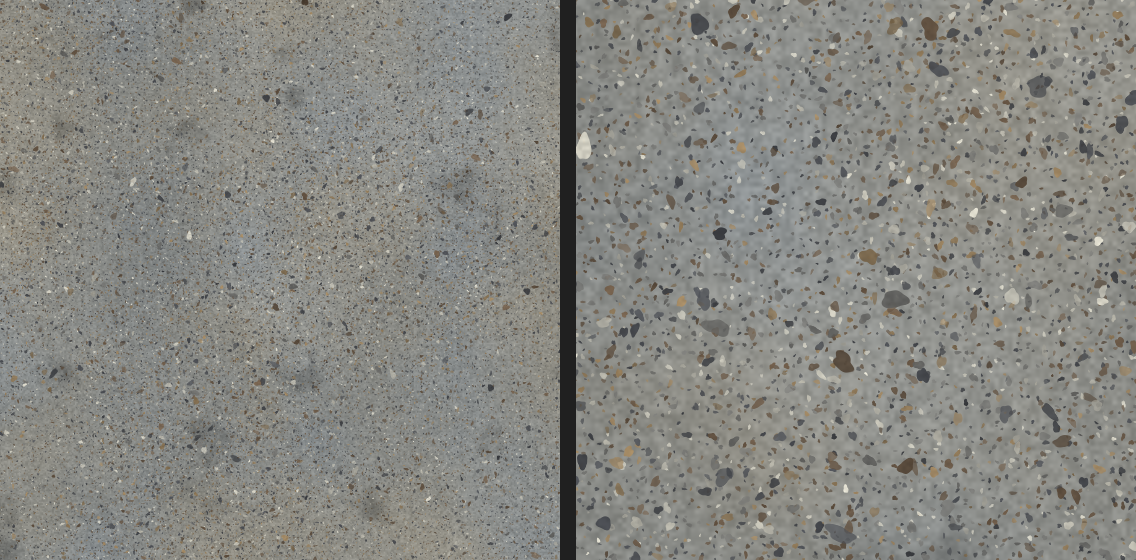
Left, the full canvas; right, a detail of the centre.
Give the GLSL for this texture, as a Shadertoy shader.

```glsl
// Weathered concrete with exposed fine aggregate: slate, brown, ochre and pale stones
#define LARGE_CELLS 58.0
#define MID_CELLS 112.0
#define FINE_CELLS 215.0
#define LARGE_SHARE 0.13
#define MID_SHARE 0.34
#define FINE_SHARE 0.48
#define GRAIN 0.15
#define MOTTLE 0.11
#define CEMENT vec3(0.560, 0.562, 0.540)

float hash(vec2 p) {
    return fract(sin(dot(p, vec2(127.1, 311.7))) * 43758.5453);
}

vec2 hash2(vec2 p) {
    return vec2(hash(p), hash(p + vec2(37.2, 17.9)));
}

float valueNoise(vec2 p) {
    vec2 cell = floor(p), f = fract(p);
    f = f * f * (3.0 - 2.0 * f);
    float low = mix(hash(cell), hash(cell + vec2(1, 0)), f.x);
    float high = mix(hash(cell + vec2(0, 1)), hash(cell + vec2(1, 1)), f.x);
    return mix(low, high, f.y);
}

float fbm(vec2 p) {
    float sum = 0.0, amplitude = 0.5;
    for (int i = 0; i < 5; i++) {
        sum += amplitude * valueNoise(p);
        p = mat2(1.6, 1.2, -1.2, 1.6) * p + 11.3;
        amplitude *= 0.5;
    }
    return sum;
}

// Stone kinds, from dark slate to pale quartz
vec3 stoneColour(float kind, float shade) {
    vec3 slate = vec3(0.27, 0.28, 0.30);
    vec3 brown = vec3(0.40, 0.33, 0.26);
    vec3 ochre = vec3(0.56, 0.47, 0.34);
    vec3 pale = vec3(0.77, 0.76, 0.71);
    vec3 grey = vec3(0.43, 0.43, 0.42);
    vec3 colour = kind < 0.28 ? slate : kind < 0.52 ? brown
                : kind < 0.64 ? ochre : kind < 0.80 ? pale : grey;
    return colour * mix(0.78, 1.18, shade);
}

// Signed distance to a rotated, uneven, faceted pebble
float pebble(vec2 p, float radius, vec2 seed) {
    float angle = 6.2832 * hash(seed + 5.1);
    float c = cos(angle), s = sin(angle);
    p = mat2(c, s, -s, c) * p;
    p.x *= mix(0.62, 1.0, hash(seed + 8.4));
    p.y *= mix(1.0, 1.35, hash(seed + 3.7));
    float turn = atan(p.y, p.x);
    float wobble = 0.16 * sin(2.0 * turn + 6.3 * hash(seed + 1.3))
                 + 0.12 * sin(3.0 * turn + 6.3 * hash(seed + 2.6))
                 + 0.06 * sin(5.0 * turn + angle);
    return length(p) - radius * (1.0 + wobble);
}

// One scattered layer of stones, blended over the ground
vec3 scatterStones(vec3 ground, vec2 uv, float cells, float share, float pixel) {
    vec2 home = floor(uv * cells);
    for (int y = -1; y <= 1; y++)
    for (int x = -1; x <= 1; x++) {
        vec2 cell = home + vec2(x, y);
        vec2 seed = cell + cells * 0.731;
        if (hash(seed + 9.7) > share) continue;
        vec2 centre = cell + 0.12 + 0.76 * hash2(seed);
        float size = hash(seed + 6.2);
        float radius = mix(0.14, 0.34, size * size);
        float d = pebble(uv * cells - centre, radius, seed) / cells;
        float cover = clamp(0.5 - d / pixel, 0.0, 1.0);
        float exposure = mix(0.55, 1.0, hash(seed + 4.8));
        vec3 stone = stoneColour(hash(seed + 7.5), hash(seed + 12.9));
        stone *= 0.93 + 0.14 * valueNoise(uv * 420.0);
        ground = mix(ground, stone, cover * exposure);
    }
    return ground;
}

void mainImage(out vec4 fragColor, in vec2 fragCoord) {
    vec2 uv = fragCoord / iResolution.y;
    float pixel = 1.0 / iResolution.y;

    // Cement with broad weathering and warm or cool tints
    float weather = fbm(uv * 4.0 + 3.0) - 0.48;
    float tint = fbm(uv * 5.0 + 41.0) - 0.48;
    vec3 colour = CEMENT + MOTTLE * weather;
    colour += tint * vec3(0.08, 0.02, -0.07);

    // Sandy grain at two fine scales
    float grain = 0.6 * valueNoise(uv * 370.0) + 0.4 * valueNoise(uv * 170.0 + 7.0);
    colour += GRAIN * (grain - 0.5);

    // Wear exposes more aggregate in some patches
    float wear = smoothstep(0.28, 0.68, fbm(uv * 3.2 + 19.0));
    colour = scatterStones(colour, uv, FINE_CELLS, FINE_SHARE * mix(0.8, 1.2, wear), pixel);
    colour = scatterStones(colour, uv, MID_CELLS, MID_SHARE * mix(0.6, 1.4, wear), pixel);
    colour = scatterStones(colour, uv, LARGE_CELLS, LARGE_SHARE * mix(0.2, 1.8, wear), pixel);

    // Faint smudges
    float smudge = smoothstep(0.64, 0.82, fbm(uv * 9.0 + 63.0));
    colour *= 1.0 - 0.22 * smudge;

    fragColor = vec4(clamp(colour, 0.0, 1.0), 1.0);
}
```
